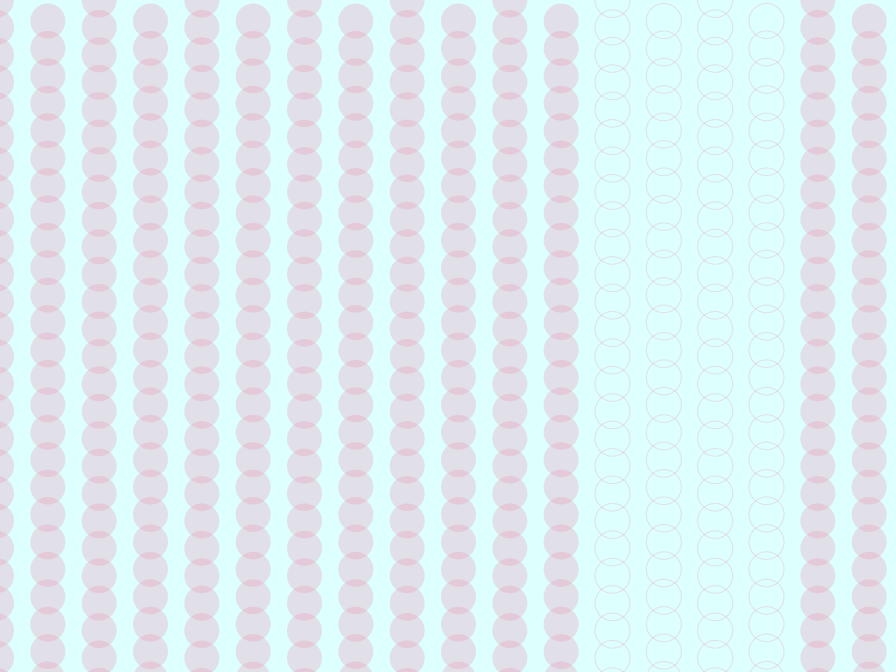
This pattern is drawn by a Shadertoy shader. Its source:

```glsl
// Vertical chains of overlapping translucent discs on pale aqua.
// Each column is a repeat in x; nearby discs are blended in turn, so overlaps
// deepen to pink. One band of columns is drawn as thin outlines instead.

const float CANVAS_HEIGHT = 576.0;           // design units, top to bottom
const vec2  PITCH = vec2(44.0, 23.5);        // column and row spacing
const float FIRST_COLUMN_X = -3.0;
const float ODD_COLUMN_DROP = 18.0;          // top disc centre in odd columns
const float RADIUS = 15.0;
const float OUTLINE_WIDTH = 0.9;
const vec2  OUTLINED_COLUMNS = vec2(12.0, 15.0);

const vec3  AQUA = vec3(0.865, 1.0, 0.995);
const vec3  ROSE = vec3(0.93, 0.52, 0.67);
const float ROSE_OPACITY = 0.25;

// Smoothed coverage of a disc, given the distance from its centre.
float discCoverage(float dist, float radius, float pixel) {
    return clamp((radius - dist) / pixel + 0.5, 0.0, 1.0);
}

// A ring as the difference of two discs keeps its weight below a pixel wide.
float ringCoverage(float dist, float radius, float width, float pixel) {
    return discCoverage(dist, radius + 0.5 * width, pixel)
         - discCoverage(dist, radius - 0.5 * width, pixel);
}

// Blend the discs of one column that can reach this point.
vec3 paintChain(vec3 base, vec2 offset, bool outlined, float pixel) {
    float nearestRow = round(offset.y / PITCH.y);
    vec3 color = base;
    for (int i = -1; i <= 1; i++) {
        float row = nearestRow + float(i);
        if (row < 0.0) continue;             // chains start at the top disc
        float dist = length(offset - vec2(0.0, row * PITCH.y));
        float coverage = outlined
            ? ringCoverage(dist, RADIUS, OUTLINE_WIDTH, pixel)
            : discCoverage(dist, RADIUS, pixel);
        color = mix(color, ROSE, ROSE_OPACITY * coverage);
    }
    return color;
}

void mainImage(out vec4 fragColor, in vec2 fragCoord) {
    // Design units, measured downward from the upper left.
    float pixel = CANVAS_HEIGHT / iResolution.y;
    vec2 point = vec2(fragCoord.x, iResolution.y - fragCoord.y) * pixel;

    // Nearest column, with alternate columns shifted vertically.
    float column = round((point.x - FIRST_COLUMN_X) / PITCH.x);
    vec2 start = vec2(FIRST_COLUMN_X + column * PITCH.x,
                      ODD_COLUMN_DROP * mod(column, 2.0));
    bool outlined = column >= OUTLINED_COLUMNS.x && column <= OUTLINED_COLUMNS.y;

    fragColor = vec4(paintChain(AQUA, point - start, outlined, pixel), 1.0);
}
```
